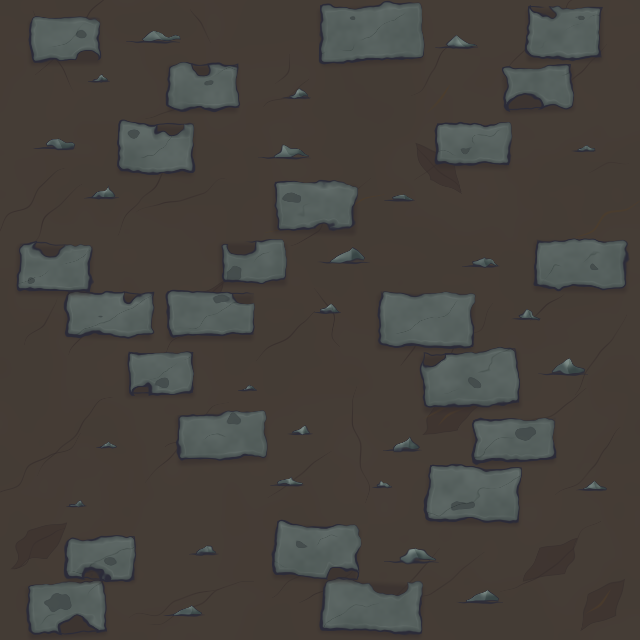
Write a Shadertoy shader that draws this texture.

```glsl
// Painted dirt wall with scattered grey-green bricks, pebbles and faint cracks.
// A staggered grid gives each cell a brick, a pebble or nothing; shapes are
// noise-warped distance functions with a loose navy ink outline.

float hash(vec2 p) {
    return fract(sin(dot(p, vec2(127.1, 311.7))) * 43758.5453);
}

float noise(vec2 p) {
    vec2 i = floor(p), f = fract(p);
    f = f * f * (3.0 - 2.0 * f);
    return mix(mix(hash(i), hash(i + vec2(1, 0)), f.x),
               mix(hash(i + vec2(0, 1)), hash(i + vec2(1, 1)), f.x), f.y);
}

float fbm(vec2 p) {
    return 0.5 * noise(p) + 0.3 * noise(p * 2.1 + 7.0) + 0.2 * noise(p * 4.3 + 3.0);
}

vec2 rotate(vec2 p, float a) {
    return vec2(cos(a) * p.x + sin(a) * p.y, cos(a) * p.y - sin(a) * p.x);
}

float box(vec2 p, vec2 b) {
    vec2 d = abs(p) - b;
    return length(max(d, 0.0)) + min(max(d.x, d.y), 0.0);
}

// Antialiased coverage of a distance
float fill(float d) {
    float w = max(0.0008, 0.7 / iResolution.y);
    return 1.0 - smoothstep(-w, w, d);
}

const vec3 INK = vec3(0.17, 0.17, 0.22);

// Dirt with dark patches, cracks and ochre strokes
vec3 ground(vec2 p) {
    vec3 col = vec3(0.27, 0.237, 0.21) + 0.012 * (fbm(p * 7.0) - 0.5);
    for (int k = 0; k < 18; k++) {
        vec2 id = floor(p * 5.0) + vec2(k % 3, (k / 3) % 3) - 1.0;
        vec2 seed = id + float(k / 9) * 31.0;
        vec2 jitter = vec2(hash(seed + 1.3), hash(seed + 2.7)) - 0.5;
        float angle = mix(0.3, 1.1, hash(seed + 4.1));
        if (hash(seed + 5.9) > 0.75) angle += 1.3;
        vec2 q = rotate(p - (id + 0.5 + 0.6 * jitter) / 5.0, angle);
        if (hash(seed + 8.2) > 0.88) {
            vec2 w = q + 0.012 * (vec2(noise(p * 40.0), noise(p * 40.0 + 9.0)) - 0.5);
            float patchDist = abs(w.x) * 0.5 + abs(w.y) - 0.027;
            col = mix(col, vec3(0.24, 0.20, 0.185), 0.8 * fill(patchDist));
            col = mix(col, vec3(0.20, 0.17, 0.17), 0.5 * fill(abs(patchDist) - 0.0007));
        }
        float span = mix(0.025, 0.10, hash(seed + 6.4));
        float bend = 0.024 * (noise(vec2(q.x * 30.0, hash(seed) * 90.0)) - 0.5)
                   + 2.0 * (hash(seed + 7.7) - 0.5) * q.x * q.x;
        float taper = 1.0 - q.x * q.x / (span * span);
        bool ochre = hash(seed + 9.5) > 0.7;
        vec3 tint = ochre ? vec3(0.31, 0.24, 0.16) : vec3(0.20, 0.165, 0.165);
        float line = fill(abs(q.y - bend) - (ochre ? 0.0018 : 0.001) * taper);
        col = mix(col, tint, line * step(0.0, taper) * (0.25 + 0.5 * noise(p * 35.0)));
    }
    return col;
}

vec3 brick(vec3 col, vec2 p, vec2 size, vec2 id) {
    p = rotate(p, 0.12 * (hash(id + 3.1) - 0.5));
    vec2 s = id * 17.3;
    vec2 q = p + 0.009 * (vec2(noise(p * 42.0 + s), noise(p * 42.0 + s + 40.0)) - 0.5)
               + 0.003 * (vec2(noise(p * 130.0 + s), noise(p * 130.0 - s)) - 0.5);
    float d = box(q, size - 0.006) - 0.005;

    // Broken bite out of the top or bottom edge
    float side = hash(id + 5.2) < 0.5 ? -1.0 : 1.0;
    vec2 bite = vec2(1.7 * (hash(id + 6.3) - 0.5), side) * size;
    float biteSize = step(0.4, hash(id + 7.4)) * mix(0.010, 0.024, hash(id + 8.5));
    float ragged = 0.012 * (noise(p * 75.0 + s) - 0.5) * step(0.001, biteSize);
    d = max(d, biteSize + ragged - length((q - bite) * vec2(0.75, 1.0)));

    // Soft shadow and sketchy ink, heavier at the left and below
    float shade = box(p + vec2(0.001, 0.005), size - 0.004);
    col = mix(col, vec3(0.20, 0.17, 0.17), 0.5 * (1.0 - smoothstep(0.0, 0.012, shade)));
    float weight = 0.0008 + 0.0032 * noise(p * 32.0 + s) - 0.0012 * dot(p / size, vec2(0.6, 0.8));
    col = mix(col, INK, fill(d - max(weight, 0.0006)));
    float pen = fill(abs(box(q * 0.7 + p * 0.3, size)) - 0.0009);
    col = mix(col, INK, pen * smoothstep(0.35, 0.6, noise(p * 25.0 + s)));

    // Stone face with cool mottling and darker rim
    float tone = 0.5 + 0.22 * p.y / size.y + 1.3 * (fbm(p * 28.0 + s) - 0.5);
    vec3 stone = mix(vec3(0.315, 0.355, 0.345), vec3(0.37, 0.41, 0.40), clamp(tone, 0.0, 1.0));
    stone = mix(stone, vec3(0.25, 0.28, 0.285), 0.6 * smoothstep(-0.006, 0.0, d));
    stone += 0.03 * fill(abs(d + 0.006) - 0.0008) * noise(p * 50.0);

    // Chipped hollow and hairline fissures
    vec2 hollow = (vec2(hash(id + 9.6), hash(id + 11.7)) - 0.5) * 1.3 * size;
    float chip = length((q - hollow) * vec2(0.7, 1.1)) + 0.012 * (noise(p * 90.0 + s) - 0.5);
    chip -= mix(0.003, 0.012, hash(id + 12.8));
    stone = mix(stone, vec3(0.26, 0.29, 0.29), 0.85 * fill(chip));
    stone = mix(stone, vec3(0.21, 0.24, 0.25), 0.5 * fill(abs(chip) - 0.0006));
    float fissure = abs(q.y - 0.5 * q.x - 0.03 * (noise(p * 35.0 - s) - 0.5)) - 0.0005;
    stone -= 0.07 * fill(fissure) * smoothstep(0.4, 0.65, noise(p * 30.0 + s));
    return mix(col, stone, fill(d));
}

vec3 pebble(vec3 col, vec2 p, vec2 id) {
    float r = mix(0.010, 0.029, pow(hash(id + 3.3), 1.3));
    float tall = mix(0.5, 1.0, hash(id + 4.4));
    vec2 q = p + 0.35 * r * (vec2(noise(p / r * 2.0 + id * 9.0), noise(p / r * 2.0 - id * 7.0)) - 0.5);
    q.x -= (hash(id + 5.5) - 0.5) * 1.2 * q.y;
    float d = max(abs(q.x) * 0.65 + q.y * 0.75 / tall - 0.5 * r, length(q) - r);
    d = max(d, -q.y - 0.25 * r);
    // Ground line reaching past the left side
    float reach = 1.0 - pow((p.x + 0.3 * r) / (1.5 * r), 2.0);
    float contact = abs(p.y + 0.3 * r + 0.003 * (noise(p * 90.0) - 0.5)) - 0.0017 * reach;
    col = mix(col, INK, 0.9 * fill(contact) * step(0.0, reach));
    col = mix(col, INK, fill(d - 0.0014 * noise(p * 80.0)));
    float light = smoothstep(-0.3, 0.6, q.y / r + 0.7 * (noise(p / r * 2.5 + id) - 0.5));
    vec3 stone = mix(vec3(0.29, 0.34, 0.34), vec3(0.49, 0.55, 0.53), light);
    stone -= 0.07 * fill(0.1 * r - q.x - 0.4 * q.y);
    return mix(col, stone, fill(d + 0.0006));
}

void mainImage(out vec4 fragColor, in vec2 fragCoord) {
    vec2 p = fragCoord / iResolution.xy;
    vec3 col = ground(p);
    vec2 cell = vec2(0.16, 0.09);
    float row = floor((p.y - 0.005) / cell.y);
    float column = floor((p.x - 0.02) / cell.x - 0.5 * mod(row, 2.0));
    for (int k = 0; k < 9; k++) {
        vec2 id = vec2(column, row) + vec2(k % 3, k / 3) - 1.0;
        vec2 center = (id + 0.5 + vec2(0.5 * mod(id.y, 2.0), 0.0)) * cell + vec2(0.02, 0.005);
        if (abs(center.x - 0.5) > 0.46 || abs(center.y - 0.5) > 0.48) continue;
        float kind = fract(0.37 * id.x + 0.19 * id.y + 0.3 * hash(id));
        vec2 size = mix(vec2(0.045, 0.027), vec2(0.078, 0.044),
                        vec2(hash(id + 0.5), 0.5 * hash(id + 0.5) + 0.5 * hash(id + 1.5)));
        vec2 shift = 1.8 * (vec2(hash(id + 2.2), hash(id + 2.9)) - 0.5);
        if (kind < 0.37) col = brick(col, p - center - shift * (0.5 * cell - size), size, id);
        else if (kind < 0.80) col = pebble(col, p - center - shift * vec2(0.04, 0.02), id);
    }
    fragColor = vec4(col, 1.0);
}
```
